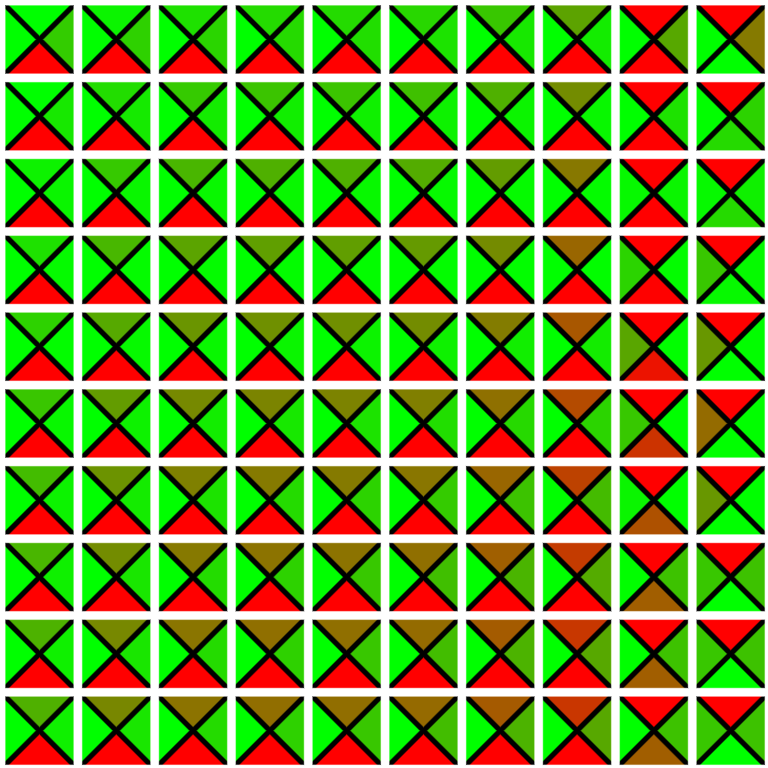
Reproduce this pattern procedurally as a three.js fragment shader.

```glsl
#define TILES 10.0
#define TILE_CENTER 0.514
#define TILE_HALF 0.444
#define LINE_HALF 0.034
#define SOFTNESS 0.012
#define LOW_COLOR vec3(0.0, 1.0, 0.0)
#define HIGH_COLOR vec3(1.0, 0.0, 0.0)
#define LINE_COLOR vec3(0.0)
#define GAP_COLOR vec3(1.0)

varying vec2 vUv;

float bump(float x, float center, float sharpness) {
  float d = x - center;
  return exp(-sharpness * d * d);
}

// Heat of each wedge, 0 to 1; columns count from the left, rows from the top.
float topHeat(float col, float row) {
  if (col > 7.5) return 1.0;
  float rise = 9.0 - row;
  float bend = col - 3.6;
  return 0.57 - 0.0053 * rise * rise + 0.0056 * bend * bend * bend;
}

float bottomHeat(float col, float row) {
  if (col < 7.5) return 1.0;
  if (col < 8.5) return 1.0 - 0.37 * smoothstep(2.8, 7.0, row);
  return 0.18 * bump(row, 1.5, 0.9) * step(0.5, row);
}

float leftHeat(float col, float row) {
  if (col < 7.5) return 0.0;
  if (col < 8.5) return 0.35 * bump(row, 4.1, 0.6);
  return max(0.58 * bump(row, 5.0, 0.35), 0.22 * step(2.5, row));
}

float rightHeat(float col, float row) {
  if (col > 7.5) {
    float upper = mix(0.34, 0.52, col - 8.0) * exp(-1.1 * row);
    return max(upper, 0.24 * step(6.5, row));
  }
  float upper = max(0.2 - 0.018 * col, 0.0) * exp(-0.8 * row);
  float lower = (0.06 + 0.04 * col) * smoothstep(2.5, 7.5, row);
  return max(upper, lower);
}

void main() {
  // Grid cell and position inside its tile
  vec2 grid = vec2(vUv.x, 1.0 - vUv.y) * TILES;
  vec2 cell = min(floor(grid), TILES - 1.0);
  vec2 p = grid - cell - TILE_CENTER;
  vec2 a = abs(p);

  // Four wedges meeting at the tile center
  float heat;
  if (a.y > a.x) {
    heat = p.y < 0.0 ? topHeat(cell.x, cell.y) : bottomHeat(cell.x, cell.y);
  } else {
    heat = p.x < 0.0 ? leftHeat(cell.x, cell.y) : rightHeat(cell.x, cell.y);
  }
  vec3 color = mix(LOW_COLOR, HIGH_COLOR, clamp(heat, 0.0, 1.0));

  // Diagonal cross
  float cross = abs(a.x - a.y) * 0.7071 - LINE_HALF;
  color = mix(LINE_COLOR, color, smoothstep(-SOFTNESS, SOFTNESS, cross));

  // Gap between tiles
  float edge = max(a.x, a.y) - TILE_HALF;
  color = mix(color, GAP_COLOR, smoothstep(-SOFTNESS, SOFTNESS, edge));

  gl_FragColor = vec4(color, 1.0);
}
```
